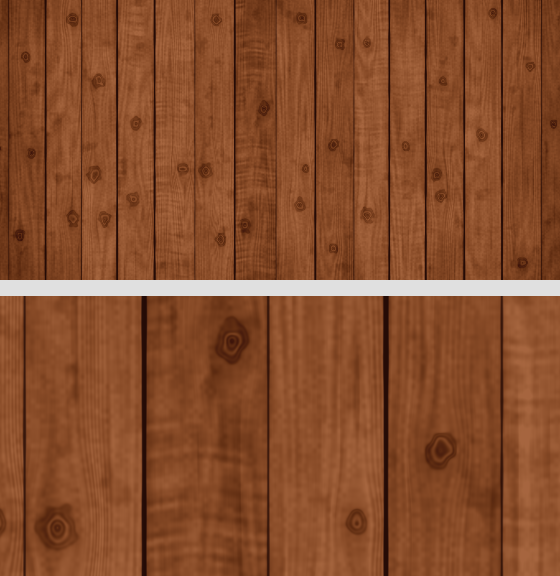
Top: the whole. Bottom: its middle third, enlarged.
This texture is drawn by a WebGL 1 fragment shader. Its source:

```glsl
precision highp float;
// Weathered brown timber wall: upright planks with dark gaps, knots, grain and saw marks.

uniform vec2 u_resolution;

// Layout, in units of the canvas height
const float PITCH = 0.136;        // mean plank width
const float FIRST_EDGE = 0.026;   // position of the first gap
const float DRIFT = 0.0143;       // slow change of the plank widths
const float JITTER = 0.009;       // random shift of each gap
const float WIDE_GAP = 0.0031;    // half widths of the gaps
const float THIN_GAP = 0.0014;
const int KNOT_SLOTS = 3;         // possible knots on each plank

// Shading
const float BASE_TONE = 0.80;
const float PLANK_CONTRAST = 0.20;
const float GRAIN_CONTRAST = 0.10;
const float FIBRE_CONTRAST = 0.24;
const float SAW_CONTRAST = 0.17;
const float BLOTCH_CONTRAST = 0.32;

const vec3 GAP_COLOR = vec3(0.13, 0.035, 0.02);
const vec3 DARK = vec3(0.24, 0.08, 0.04);
const vec3 DEEP = vec3(0.38, 0.18, 0.07);
const vec3 MID = vec3(0.53, 0.29, 0.15);
const vec3 LIGHT = vec3(0.63, 0.38, 0.23);

float hash(vec2 p) {
  return fract(sin(dot(p, vec2(127.1, 311.7))) * 43758.5453);
}

float noise(vec2 p) {
  vec2 i = floor(p);
  vec2 f = fract(p);
  f = f * f * (3.0 - 2.0 * f);
  return mix(mix(hash(i), hash(i + vec2(1.0, 0.0)), f.x),
             mix(hash(i + vec2(0.0, 1.0)), hash(i + 1.0), f.x), f.y);
}

float fbm(vec2 p) {
  return 0.55 * noise(p) + 0.3 * noise(p * 2.1 + 7.3) + 0.15 * noise(p * 4.3 + 3.1);
}

float plankEdge(float i) {
  float drift = sin((i - 0.8) * 0.6) * (1.0 - smoothstep(9.0, 13.0, i));
  return FIRST_EDGE + PITCH * i - DRIFT * drift + JITTER * (hash(vec2(i, 4.0)) - 0.5);
}

vec3 woodColor(float tone) {
  vec3 c = mix(DARK, DEEP, clamp(tone / 0.35, 0.0, 1.0));
  c = mix(c, MID, clamp((tone - 0.35) / 0.38, 0.0, 1.0));
  return mix(c, LIGHT, clamp((tone - 0.73) / 0.27, 0.0, 1.2));
}

// Coverage of the gap at edge i
float gapMask(vec2 p, float i, float pixel) {
  float wide = step(0.3, hash(vec2(i, 9.0)));
  float halfWidth = mix(THIN_GAP, WIDE_GAP, wide) * (0.75 + 0.5 * noise(vec2(i * 5.0, p.y * 22.0)));
  float d = abs(p.x - plankEdge(i));
  float soft = max(0.6 * pixel, 0.0012);
  return (1.0 - smoothstep(halfWidth - soft, halfWidth + soft, d)) * mix(0.75, 0.96, wide);
}

void main() {
  float pixel = 1.0 / u_resolution.y;
  vec2 p = gl_FragCoord.xy * pixel;

  // Find the plank
  float id = floor((p.x - FIRST_EDGE) / PITCH);
  if (p.x < plankEdge(id)) id -= 1.0;
  else if (p.x >= plankEdge(id + 1.0)) id += 1.0;
  float left = plankEdge(id);
  float right = plankEdge(id + 1.0);

  // Knots bend the grain and add dark rings
  float across = p.x - left + 0.006 * (noise(vec2(id * 9.0, p.y * 4.0)) - 0.5);
  float knotTone = 0.0;
  for (int j = 0; j < KNOT_SLOTS; j++) {
    vec2 seed = vec2(id + 31.0, float(j) * 7.0 + 2.0);
    float present = step(0.24, hash(seed));
    vec2 center = vec2(mix(left, right, 0.22 + 0.56 * hash(seed + 1.3)),
                       (float(j) + 0.1 + 0.8 * hash(seed + 2.7)) / float(KNOT_SLOTS));
    float radius = mix(0.011, 0.025, hash(seed + 4.1));
    vec2 d = p - center;
    vec2 q = d / (radius * vec2(1.7, 3.2));
    across -= present * 0.85 * d.x * exp(-dot(q, q));
    float r = length(d * vec2(1.0, 0.85)) / radius;
    r += 0.55 * (noise(d * 75.0 + seed * 3.0) - 0.5);
    float body = 1.0 - smoothstep(0.75, 1.15, r);
    float rim = exp(-pow((r - 0.85) / 0.2, 2.0));
    float core = exp(-r * r * 9.0);
    float halo = exp(-r * r * 0.35);
    float rings = body * 0.12 * sin(r * 17.0);
    knotTone += present * (rings - 0.12 * body - 0.28 * rim - 0.3 * core - 0.12 * halo);
  }

  // Growth lines, fibres, pores and wear
  vec2 grainPos = vec2(across, p.y + id * 13.7);
  float growth = sin(60.0 * noise(grainPos * vec2(19.0, 1.3)) + 25.0 * across);
  float fibre = fbm(grainPos * vec2(125.0, 7.0)) - 0.5;
  float crack = smoothstep(0.76, 0.95, noise(grainPos * vec2(105.0, 4.5) + 40.0));
  float speck = noise(p * 170.0) - 0.5;
  float blotch = fbm(p * vec2(9.0, 5.0) + id * 3.7) - 0.5;
  float stain = smoothstep(0.64, 0.85, fbm(p * vec2(24.0, 19.0) + id * 11.0));

  // Saw marks run across some planks more than others
  float sawAmount = 0.2 + 0.8 * smoothstep(0.45, 0.95, hash(vec2(id, 17.0)));
  sawAmount *= smoothstep(0.25, 0.7, noise(grainPos * vec2(16.0, 5.0)));
  float saw = noise(vec2(p.x * 14.0 + id * 5.0, p.y * 125.0 + 0.6 * sin(p.x * 40.0))) - 0.5;

  // Combine the tones
  float tone = BASE_TONE + PLANK_CONTRAST * (hash(vec2(id, 23.0)) - 0.5);
  tone += GRAIN_CONTRAST * growth * (0.35 + 0.65 * noise(grainPos * vec2(12.0, 3.0)));
  tone += FIBRE_CONTRAST * fibre + 0.13 * speck + BLOTCH_CONTRAST * blotch;
  tone += SAW_CONTRAST * 2.0 * saw * sawAmount;
  tone += knotTone - 0.15 * crack - 0.2 * stain;

  // Darker toward the sides, the foot and the plank edges
  vec2 side = abs(gl_FragCoord.xy / u_resolution * 2.0 - 1.0);
  tone -= 0.15 * smoothstep(0.6, 1.0, side.x) + 0.07 * smoothstep(0.6, 1.0, side.y);
  float edgeDistance = min(p.x - left, right - p.x);
  tone -= 0.17 * exp(-edgeDistance / 0.006);

  float gap = max(gapMask(p, id, pixel), gapMask(p, id + 1.0, pixel));
  gl_FragColor = vec4(mix(woodColor(tone), GAP_COLOR, gap), 1.0);
}
```
